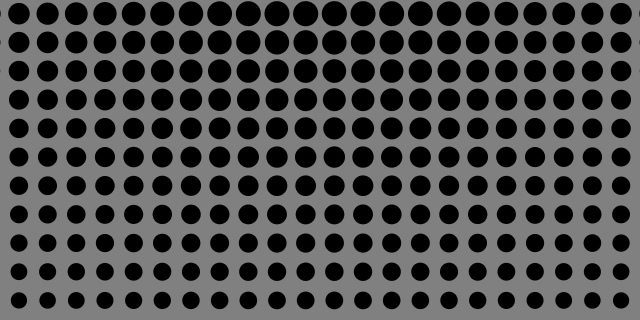
Reproduce this pattern procedurally as a WebGL 2 fragment shader.

```glsl
#version 300 es
precision highp float;

uniform vec2 u_resolution;
out vec4 fragColor;

const vec3 GREY = vec3(0.502);
const vec3 BLACK = vec3(0.0);

// Lengths are fractions of the canvas height
const float SPACING = 0.0896;
const float BOTTOM_ROW = 0.0612;

// Centre of the grid cell holding p; columns straddle the vertical midline
vec2 cellCentre(vec2 p, float spacing, float firstRow) {
    vec2 origin = vec2(0.5 * spacing, firstRow);
    return origin + spacing * floor((p - origin) / spacing + 0.5);
}

// Dots grow upwards and shrink quadratically towards the sides
float dotRadius(float side, float height) {
    float middle = mix(0.0268, 0.0398, height);
    float shrink = mix(0.0023, 0.0065, height);
    return middle - shrink * side * side;
}

float circleDistance(vec2 p, vec2 centre, float radius) {
    return length(p - centre) - radius;
}

float coverage(float distance, float pixel) {
    return clamp(0.5 - distance / pixel, 0.0, 1.0);
}

void main() {
    float pixel = 1.0 / u_resolution.y;
    float halfWidth = 0.5 * u_resolution.x * pixel;
    vec2 p = gl_FragCoord.xy * pixel - vec2(halfWidth, 0.0);

    // One dot per cell, sized by the position of its centre
    vec2 centre = cellCentre(p, SPACING, BOTTOM_ROW);
    float radius = dotRadius(centre.x / halfWidth, centre.y);
    float ink = coverage(circleDistance(p, centre, radius), pixel);

    fragColor = vec4(mix(GREY, BLACK, ink), 1.0);
}
```
